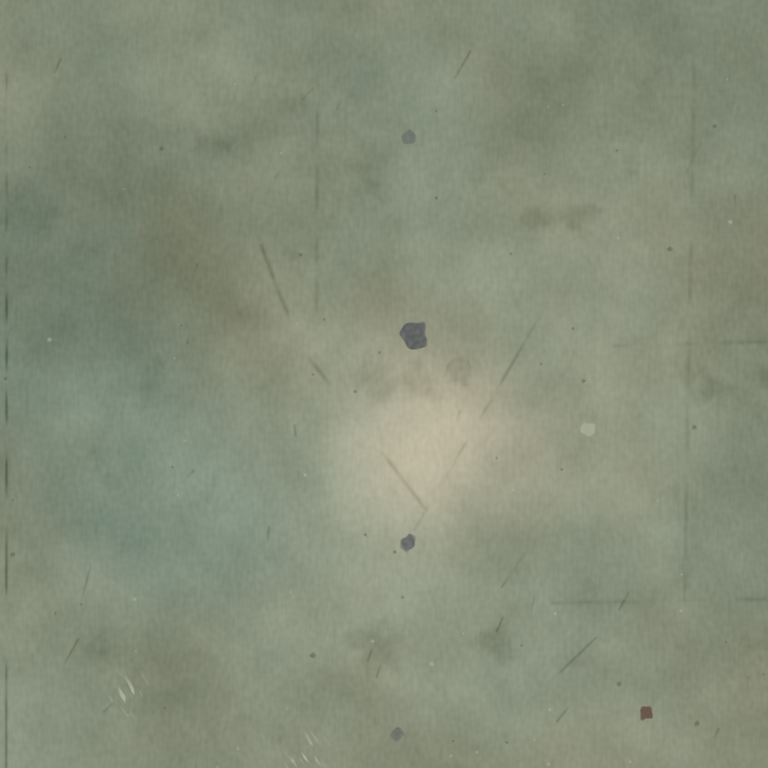
This texture is drawn by a three.js fragment shader. Its source:

```glsl
varying vec2 vUv;

const vec3 BASE = vec3(0.522, 0.543, 0.462);
const vec3 TONE = vec3(1.0, 0.97, 0.94);
const vec3 COOL = vec3(-0.030, 0.003, 0.016);
const vec3 WARM_GLOW = vec3(0.150, 0.118, 0.112);
const vec3 STONE = vec3(0.37, 0.38, 0.38);
const vec3 RUST = vec3(0.36, 0.27, 0.23);
const vec3 SOOT = vec3(0.35, 0.36, 0.31);
const vec3 CHALK = vec3(0.73, 0.75, 0.68);
const vec2 GLOW_CENTRE = vec2(0.565, 0.435);
const float CLOUD = 0.16;
const float MOTTLE = 0.065;
const float GRAIN = 0.022;
const float SOFT = 0.0018;
const int SCRATCHES = 36;
const int SPECKS = 40;

float hash(vec2 p) {
  vec3 q = fract(vec3(p.xyx) * 0.1031);
  q += dot(q, q.yzx + 33.33);
  return fract((q.x + q.y) * q.z);
}

vec2 hash2(float n) {
  return vec2(hash(vec2(n, 3.7)), hash(vec2(n, 19.3)));
}

float corner(vec2 cell, vec2 f, vec2 o) {
  float a = 6.2832 * hash(cell + o);
  return dot(vec2(cos(a), sin(a)), f - o);
}

float gradientNoise(vec2 p) {
  vec2 i = floor(p);
  vec2 f = p - i;
  vec2 u = f * f * f * (f * (f * 6.0 - 15.0) + 10.0);
  float low = mix(corner(i, f, vec2(0.0)), corner(i, f, vec2(1.0, 0.0)), u.x);
  float high = mix(corner(i, f, vec2(0.0, 1.0)), corner(i, f, vec2(1.0)), u.x);
  return mix(low, high, u.y);
}

float fbm(vec2 p) {
  float sum = 0.0;
  float amp = 0.5;
  for (int i = 0; i < 5; i++) {
    sum += amp * gradientNoise(p);
    p = mat2(1.6, 1.2, -1.2, 1.6) * p + 17.3;
    amp *= 0.5;
  }
  return sum;
}

float blob(vec2 p, vec2 centre, float radius) {
  vec2 d = p - centre;
  return exp(-dot(d, d) / (radius * radius));
}

// Chip with a ragged rim
float chip(vec2 p, vec2 centre, float radius) {
  float d = length(p - centre) + radius * 0.6 * gradientNoise(p * 0.9 / radius + centre * 40.0);
  return 1.0 - smoothstep(radius - SOFT, radius + SOFT, d);
}

// Soft line that fades along its length
float crease(vec2 p, vec2 a, vec2 b, float width) {
  vec2 ab = b - a;
  float t = clamp(dot(p - a, ab) / dot(ab, ab), 0.0, 1.0);
  float d = length(p - a - ab * t);
  float wear = smoothstep(-0.25, 0.3, gradientNoise(p * 22.0));
  return exp(-d * d / (width * width)) * wear;
}

void main() {
  vec2 p = vUv;
  vec2 warp = p + 0.05 * vec2(gradientNoise(p * 5.0), gradientNoise(p * 5.0 + 40.0));

  // Broad stains, mottling and fine grain
  float tone = CLOUD * fbm(warp * 3.2 + 4.0) + MOTTLE * fbm(p * 15.0);
  tone += GRAIN * (gradientNoise(p * 130.0) + gradientNoise(p * vec2(210.0, 60.0)));
  tone -= 0.050 * blob(warp, vec2(0.02, 0.60), 0.22);
  tone -= 0.040 * blob(warp, vec2(0.26, 0.68), 0.14);
  tone -= 0.030 * blob(warp, vec2(0.92, 0.78), 0.24);
  tone += 0.060 * blob(warp, GLOW_CENTRE, 0.30);
  tone += 0.060 * blob(warp, vec2(0.0, 0.03), 0.13);
  float coolness = 0.3 + 2.2 * fbm(warp * 2.6 + 31.0) + 0.7 * blob(p, vec2(0.2, 0.3), 0.25) - 0.6 * p.x * (1.0 - p.y);
  vec3 color = BASE + tone * TONE + COOL * clamp(coolness, -0.5, 1.2);
  color += WARM_GLOW * blob(warp, GLOW_CENTRE, 0.095);

  // Dusky worn patches
  float patches = smoothstep(0.16, 0.42, fbm(p * 9.0 + 60.0));
  color -= 0.065 * patches;

  // Folded creases and faint panel seams
  float fold = crease(p, vec2(0.34, 0.68), vec2(0.39, 0.55), 0.003);
  fold += crease(p, vec2(0.39, 0.55), vec2(0.56, 0.33), 0.003);
  fold += crease(p, vec2(0.71, 0.60), vec2(0.54, 0.31), 0.0022);
  color -= 0.075 * fold;
  float seam = crease(p, vec2(0.412, 0.57), vec2(0.414, 0.95), 0.003);
  seam += crease(p, vec2(0.89, 0.15), vec2(0.905, 0.95), 0.003);
  seam += crease(p, vec2(0.72, 0.215), vec2(1.0, 0.22), 0.003);
  seam += crease(p, vec2(0.80, 0.55), vec2(1.0, 0.555), 0.003);
  color -= 0.045 * seam;
  color -= 0.13 * crease(p, vec2(0.008, 0.0), vec2(0.009, 0.95), 0.002);

  // Scattered short scratches, mostly steep
  for (int i = 0; i < SCRATCHES; i++) {
    float n = float(i) + 1.0;
    vec2 centre = hash2(n);
    vec2 r = hash2(n + 70.0);
    float angle = mix(0.65, 1.75, r.x);
    vec2 reach = mix(0.006, 0.035, r.y * r.y) * vec2(cos(angle), sin(angle));
    color -= 0.075 * crease(p, centre - reach, centre + reach, 0.0018);
  }

  // Dark specks and pale chalk flecks
  for (int i = 0; i < SPECKS; i++) {
    float n = float(i) + 140.0;
    float size = mix(0.0012, 0.0038, pow(hash(vec2(n, 8.1)), 3.0));
    color = mix(color, SOOT, 0.55 * chip(p, hash2(n), size));
    vec2 fleck = hash2(n + 90.0) * vec2(1.0, 0.95);
    fleck.y *= fleck.y;
    color = mix(color, CHALK, 0.45 * chip(p, fleck, size * 0.75));
  }
  float scuffs = smoothstep(0.12, 0.4, gradientNoise(p * vec2(130.0, 75.0) + p.yx * 60.0));
  float scuffArea = blob(p, vec2(0.40, 0.018), 0.022) + blob(p, vec2(0.17, 0.095), 0.022);
  color = mix(color, CHALK, 0.8 * scuffs * scuffArea);
  color = mix(color, CHALK, 0.45 * chip(p, vec2(0.766, 0.442), 0.009));

  // Exposed stone chips and a rust spot
  float stone = chip(p, vec2(0.541, 0.565), 0.0165);
  stone += 0.9 * chip(p, vec2(0.532, 0.293), 0.0095);
  stone += 0.55 * chip(p, vec2(0.532, 0.821), 0.009);
  stone += 0.6 * chip(p, vec2(0.517, 0.043), 0.008);
  color = mix(color, STONE + 0.08 * gradientNoise(p * 140.0), 0.92 * stone);
  color = mix(color, RUST, 0.75 * chip(p, vec2(0.841, 0.072), 0.0085));
  color -= 0.05 * chip(p, vec2(0.597, 0.515), 0.019) * (0.6 + gradientNoise(p * 90.0));

  gl_FragColor = vec4(color, 1.0);
}
```
